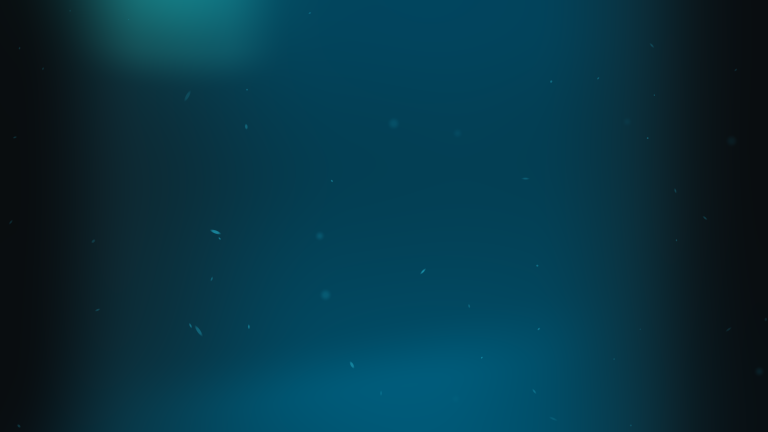
Reproduce this background procedurally as a WebGL 1 fragment shader.

```glsl
precision highp float;
uniform vec2 u_resolution;

vec2 hash2(vec2 p) {
  p = vec2(dot(p, vec2(127.1, 311.7)), dot(p, vec2(269.5, 183.3)));
  return fract(sin(p) * 43758.55);
}

float gradientCorner(vec2 cell, vec2 f, vec2 corner) {
  return dot(hash2(cell + corner) * 2.0 - 1.0, f - corner);
}

float gradientNoise(vec2 p) {
  vec2 cell = floor(p), f = fract(p);
  vec2 w = f * f * f * (f * (f * 6.0 - 15.0) + 10.0);
  float low = mix(gradientCorner(cell, f, vec2(0, 0)), gradientCorner(cell, f, vec2(1, 0)), w.x);
  float high = mix(gradientCorner(cell, f, vec2(0, 1)), gradientCorner(cell, f, vec2(1, 1)), w.x);
  return mix(low, high, w.y);
}

// Falls from 1 to 0 between two rising edges
float fade(float from, float to, float x) {
  return 1.0 - smoothstep(from, to, x);
}

float ellipseGlow(vec2 uv, vec2 center, vec2 radius) {
  vec2 d = (uv - center) / radius;
  return exp(-dot(d, d));
}

// One turned, stretched particle in some cells of a grid
float particles(vec2 p, float cells, float chance, float radius, float blur, float stretch) {
  vec2 grid = p * cells, cell = floor(grid);
  vec2 place = hash2(cell), trait = hash2(cell + 47.0);
  vec2 d = (fract(grid) - 0.2 - 0.6 * place) / cells;
  float angle = 6.283 * place.y;
  d = mat2(cos(angle), -sin(angle), sin(angle), cos(angle)) * d;
  d.x /= 1.0 + stretch * trait.y * trait.y;
  float size = radius * (0.6 + 0.6 * trait.y);
  float shape = fade(max(size - blur, 0.0), size + blur, length(d));
  return shape * step(trait.x, chance) * (0.4 + 0.6 * place.x);
}

void main() {
  vec2 uv = gl_FragCoord.xy / u_resolution;
  vec2 p = gl_FragCoord.xy / u_resolution.y;
  float pixel = 1.0 / u_resolution.y;
  float haze = gradientNoise(p * vec2(2.0, 3.0) + 5.0);

  // Black sides opening through slate into deep blue
  float bend = (uv.y - 0.55) / 0.55;
  float slate = smoothstep(0.02, 0.19, uv.x) * fade(0.79, 0.99, uv.x);
  float water = smoothstep(0.07, 0.46, uv.x + 0.10 * bend * bend + 0.03 * haze);
  water *= fade(0.69, 0.92, uv.x);
  vec3 color = mix(vec3(0.035, 0.05, 0.06), vec3(0.06, 0.15, 0.18), slate);
  color = mix(color, vec3(0.015, 0.235, 0.31), water);

  // Blue light from above and below
  color += vec3(-0.01, 0.035, 0.06) * ellipseGlow(uv, vec2(0.56, 1.05), vec2(0.25, 0.35));
  color += vec3(-0.015, 0.08, 0.115) * ellipseGlow(uv, vec2(0.56, 0.05), vec2(0.30, 0.34));

  // Slanted beam along the bottom
  float ridge = 0.05 + 0.28 * uv.x + 0.03 * haze;
  float beam = fade(ridge - 0.09, ridge + 0.08, uv.y);
  beam *= smoothstep(0.08, 0.45, uv.x) * fade(0.56, 0.84, uv.x);
  beam *= 0.55 + 0.45 * smoothstep(-0.22, 0.0, uv.y - ridge);
  color += vec3(-0.005, 0.06, 0.075) * beam;

  // Teal cloud at the upper left with a rounded lower rim
  float cloudRim = 0.82 + 1.6 * (uv.x - 0.24) * (uv.x - 0.24);
  float cloud = smoothstep(cloudRim - 0.03, cloudRim + 0.07, uv.y + 0.02 * haze);
  cloud *= smoothstep(0.07, 0.19, uv.x) * fade(0.29, 0.38, uv.x);
  color += vec3(0.025, 0.07, 0.06) * cloud;
  color += vec3(0.025, 0.21, 0.19) * ellipseGlow(uv, vec2(0.22, 1.04), vec2(0.12, 0.15));
  color *= 1.0 + 0.05 * haze;

  // Crisp flecks in two sizes, then blurred motes
  float center = ellipseGlow(uv, vec2(0.48, 0.42), vec2(0.40, 0.55));
  float flecks = 0.0;
  for (int i = 0; i < 2; i++) {
    float layer = float(i);
    flecks += particles(p + 3.7 * layer, 15.0 - 6.0 * layer, 0.08,
      0.0018 + 0.0012 * layer, max(pixel * 0.7, 0.001), 2.5);
  }
  float motes = particles(p + 9.0, 5.0, 0.14, 0.008, 0.007, 0.0);
  color = mix(color, vec3(0.12, 0.62, 0.72), min(flecks, 1.0) * (0.15 + 0.75 * center));
  color = mix(color, vec3(0.05, 0.45, 0.55), motes * (0.1 + 0.4 * center));

  gl_FragColor = vec4(clamp(color, 0.0, 1.0), 1.0);
}
```
